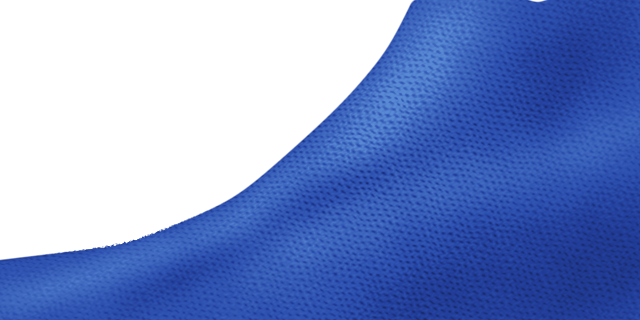
A Shadertoy shader for this texture:

```glsl
// A draped blue knit cloth whose folded edge sweeps up over a white ground.
// Softened ramps shape the edge, rotated gaussians light the folds, and a
// staggered lattice bent by gradient noise forms the stitches.

vec2 hashGradient(vec2 cell) {
    vec3 h = fract(vec3(cell.xyx) * vec3(0.1031, 0.1030, 0.0973));
    h += dot(h, h.yzx + 33.33);
    float angle = 6.2832 * fract((h.x + h.y) * h.z);
    return vec2(cos(angle), sin(angle));
}

float gradientNoise(vec2 p) {
    vec2 i = floor(p), f = fract(p);
    vec2 u = f * f * f * (f * (f * 6.0 - 15.0) + 10.0);
    vec2 e = vec2(0.0, 1.0);
    float low = mix(dot(hashGradient(i), f), dot(hashGradient(i + e.yx), f - e.yx), u.x);
    float high = mix(dot(hashGradient(i + e), f - e), dot(hashGradient(i + 1.0), f - 1.0), u.x);
    return 1.4 * mix(low, high, u.y);
}

vec2 rotate(vec2 p, float degrees) {
    float a = radians(degrees);
    return vec2(cos(a) * p.x + sin(a) * p.y, cos(a) * p.y - sin(a) * p.x);
}

// Ramp that bends smoothly from flat to unit slope at zero.
float softRamp(float x, float width) {
    return width * log(1.0 + exp(x / width));
}

float edgeHeight(float x) {
    return 0.1875 + 0.12 * x + 0.3 * softRamp(x - 0.4, 0.04)
         + 0.47 * softRamp(x - 0.74, 0.04) + 0.4 * softRamp(x - 1.1, 0.05)
         + 0.8 * softRamp(x - 1.22, 0.02);
}

float fold(vec2 p, vec2 center, float degrees, vec2 radius) {
    vec2 q = rotate(p - center, degrees) / radius;
    return exp(-dot(q, q));
}

float foldLight(vec2 p) {
    float light = 0.47;
    // Lit ridge following the edge
    light += 0.30 * fold(p, vec2(1.40, 0.90), 55.0, vec2(0.24, 0.15));
    light += 0.36 * fold(p, vec2(1.18, 0.62), 50.0, vec2(0.28, 0.13));
    light += 0.26 * fold(p, vec2(0.82, 0.37), 38.0, vec2(0.24, 0.07));
    light += 0.28 * fold(p, vec2(0.40, 0.18), 20.0, vec2(0.32, 0.06));
    // Broad soft highlights
    light += 0.20 * fold(p, vec2(1.86, 0.55), 25.0, vec2(0.26, 0.10));
    light += 0.18 * fold(p, vec2(1.45, 0.43), 18.0, vec2(0.30, 0.09));
    light += 0.20 * fold(p, vec2(0.95, 0.22), 20.0, vec2(0.28, 0.10));
    light += 0.16 * fold(p, vec2(0.08, 0.08), 10.0, vec2(0.22, 0.06));
    // Valleys
    light -= 0.24 * fold(p, vec2(1.06, 0.41), 25.0, vec2(0.24, 0.06));
    light -= 0.20 * fold(p, vec2(0.60, 0.15), 28.0, vec2(0.24, 0.06));
    light -= 0.22 * fold(p, vec2(1.76, 0.78), 50.0, vec2(0.30, 0.16));
    light -= 0.28 * fold(p, vec2(1.85, 0.15), 25.0, vec2(0.42, 0.22));
    light -= 0.18 * fold(p, vec2(1.32, 0.06), 35.0, vec2(0.30, 0.14));
    return light;
}

vec3 clothColor(float light) {
    vec3 c = mix(vec3(0.10, 0.17, 0.43), vec3(0.13, 0.24, 0.60), smoothstep(0.0, 0.3, light));
    c = mix(c, vec3(0.18, 0.32, 0.69), smoothstep(0.25, 0.52, light));
    c = mix(c, vec3(0.24, 0.40, 0.74), smoothstep(0.48, 0.74, light));
    return mix(c, vec3(0.35, 0.54, 0.83), smoothstep(0.70, 1.0, light));
}

// Dark gaps between stitches, less their mean.
float stitchGaps(vec2 p) {
    vec2 q = rotate(p, -10.0) / vec2(0.024, 0.0185);
    q += 0.35 * vec2(gradientNoise(p * 14.0), gradientNoise(p * 14.0 + 40.0));
    q.x += 0.5 * mod(floor(q.y), 2.0);
    vec2 c = fract(q) - 0.5;
    c.y += 0.35 * c.x;
    return exp(-dot(c * c, vec2(10.0, 20.0))) - 0.22;
}

void mainImage(out vec4 fragColor, in vec2 fragCoord) {
    vec2 p = fragCoord / iResolution.y;
    float pixel = 1.0 / iResolution.y;

    // Folded edge, rounded into the top border with a shallow notch
    float slope = (edgeHeight(p.x + 0.005) - edgeHeight(p.x - 0.005)) / 0.01;
    float inside = (edgeHeight(p.x) - p.y) / sqrt(1.0 + slope * slope);
    float top = 1.004 - 0.010 * exp(-pow((p.x - 1.68) / 0.03, 2.0)) - p.y;
    float blend = max(0.02 - abs(inside - top), 0.0);
    float cover = min(inside, top) - blend * blend / 0.08;
    float fuzz = exp(-pow((p.x - 0.4) / 0.17, 2.0));
    cover += 0.005 * fuzz * gradientNoise(p * 140.0);

    // Stitches tighten where the cloth turns away
    vec2 normal = normalize(vec2(slope, -1.0));
    vec2 surface = p - normal * 0.03 * exp(-max(inside, 0.0) / 0.05);
    float focus = 0.35 + 0.65 * fold(p, vec2(1.22, 0.45), 35.0, vec2(0.55, 0.40));
    float yarn = gradientNoise(rotate(surface, 25.0) * vec2(75.0, 130.0));
    float mottling = gradientNoise(p * 9.0);

    float light = foldLight(p) + 0.04 * mottling;
    light -= 0.48 * focus * stitchGaps(surface);
    light += (0.05 + 0.09 * focus) * yarn;
    light -= 0.22 * exp(-max(inside, 0.0) / 0.008);

    vec3 color = mix(vec3(1.0), clothColor(light), smoothstep(-pixel, pixel, cover));
    fragColor = vec4(color, 1.0);
}
```
